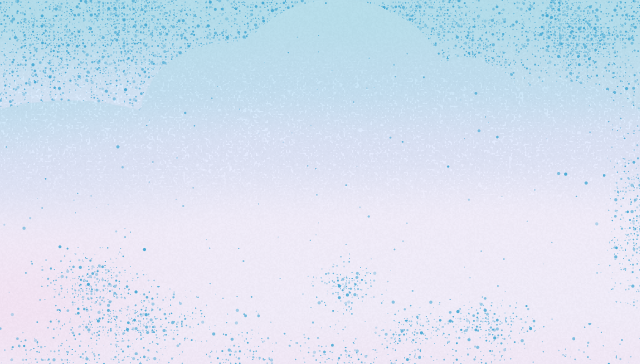
Write a Shadertoy shader that draws this background.

```glsl
// Pale blue to lilac paper sky with a soft cloud bank, printed grain and ink speckles.

// Lengths are in canvas heights, origin at the lower left.
const float ASPECT = 1.753;
const vec3 CLOUD_TOP  = vec3(0.715, 0.865, 0.915);
const vec3 CLOUD_BLUE = vec3(0.750, 0.860, 0.928);
const vec3 LILAC      = vec3(0.850, 0.876, 0.950);
const vec3 HAZE       = vec3(0.935, 0.918, 0.968);
const vec3 PINK       = vec3(0.945, 0.880, 0.945);
const vec3 SKY_TOP    = vec3(0.700, 0.860, 0.915);
const vec3 SKY_LEFT   = vec3(0.825, 0.880, 0.950);
const vec3 SKY_RIGHT  = vec3(0.775, 0.865, 0.930);
const vec3 INK        = vec3(0.220, 0.640, 0.820);
const float GRAIN_CELLS = 290.0;
const float GRAIN_AMOUNT = 0.022;
const float FLECK_AMOUNT = 0.045;
const int SPECKLE_LAYERS = 4;

// Cloud lobes: centre, radii
const vec4 LOBES[5] = vec4[5](
    vec4(0.183, 0.452, 0.457, 0.272), vec4(0.605, 0.658, 0.224, 0.221),
    vec4(0.925, 0.726, 0.308, 0.276), vec4(1.279, 0.589, 0.194, 0.251),
    vec4(1.541, 0.543, 0.274, 0.233));

// Speckle patches near the ground and right edge: centre, radii
const vec4 PATCHES[6] = vec4[6](
    vec4(0.25, 0.22, 0.10, 0.08), vec4(0.95, 0.22, 0.07, 0.06),
    vec4(1.12, 0.09, 0.12, 0.04), vec4(1.32, 0.11, 0.11, 0.05),
    vec4(0.38, 0.11, 0.19, 0.06), vec4(1.75, 0.42, 0.06, 0.26));

float hash(vec2 p) {
    vec3 q = fract(p.xyx * 0.1031);
    q += dot(q, q.yzx + 33.33);
    return fract((q.x + q.y) * q.z);
}

float noise(vec2 p) {
    vec2 i = floor(p), f = fract(p);
    f = f * f * (3.0 - 2.0 * f);
    return mix(mix(hash(i), hash(i + vec2(1, 0)), f.x),
               mix(hash(i + vec2(0, 1)), hash(i + vec2(1, 1)), f.x), f.y);
}

// Signed distance to the cloud bank, each lobe extended downward
float cloudDistance(vec2 p) {
    float d = 1e3;
    for (int i = 0; i < 5; i++) {
        vec2 q = p - LOBES[i].xy;
        q.y = max(q.y, 0.0);
        d = min(d, (length(q / LOBES[i].zw) - 1.0) * LOBES[i].w);
    }
    return d + 0.003 * (noise(p * 90.0) - 0.5);
}

vec3 cloudColor(vec2 p) {
    float h = p.y + 0.06 * smoothstep(0.8, 0.0, p.x) + 0.02 * (noise(p * 5.0) - 0.5);
    vec3 c = mix(HAZE, LILAC, smoothstep(0.38, 0.61, h));
    c = mix(c, CLOUD_BLUE, smoothstep(0.58, 0.79, h));
    c = mix(c, CLOUD_TOP, smoothstep(0.75, 0.98, h));
    float blush = exp(-dot((p - vec2(0.0, 0.14)) / vec2(0.40, 0.20),
                           (p - vec2(0.0, 0.14)) / vec2(0.40, 0.20)));
    blush = max(blush, 0.4 * smoothstep(0.16, 0.0, p.y));
    return mix(c, PINK, 0.85 * blush);
}

vec3 skyColor(vec2 p) {
    vec3 low = mix(SKY_LEFT, SKY_RIGHT, smoothstep(0.3, 1.2, p.x));
    return mix(low, SKY_TOP, smoothstep(0.68, 0.98, p.y));
}

// Chance of ink at a place
float speckleDensity(vec2 p, float sky) {
    float clumps = smoothstep(0.25, 0.80, 0.6 * noise(p * 9.0) + 0.4 * noise(p * 31.0));
    float above = smoothstep(0.62, 0.95, p.y) + 0.35 * smoothstep(1.1, 1.7, p.x);
    float density = sky * above * (0.16 + 0.60 * clumps);
    float ground = 0.22 * smoothstep(0.13, 0.0, p.y);
    for (int i = 0; i < 6; i++) {
        vec2 q = (p - PATCHES[i].xy) / PATCHES[i].zw;
        ground = max(ground, 0.48 * exp(-dot(q, q)));
    }
    return density + (1.0 - sky) * (ground * (0.1 + clumps) + 0.002);
}

// Scattered round dots, one candidate per cell, in several sizes
float speckles(vec2 p, float density, float pixel) {
    float ink = 0.0;
    float cell = 0.0075;
    for (int i = 0; i < SPECKLE_LAYERS; i++) {
        vec2 g = p / cell + float(i) * 17.3, id = floor(g);
        vec2 offset = vec2(hash(id + 3.1), hash(id + 71.7)) * 0.5 + 0.25;
        float radius = min(cell * mix(0.10, 0.26, hash(id + 29.5)), 0.0043);
        float d = length(fract(g) - offset) * cell - radius;
        float dot0 = clamp(0.5 - d / pixel, 0.0, 1.0) * min(1.0, 2.0 * radius / pixel);
        float strength = mix(0.25, 0.9, hash(id + 113.9));
        ink = max(ink, dot0 * strength * step(hash(id), density));
        cell *= 1.5;
    }
    return ink;
}

void mainImage(out vec4 fragColor, in vec2 fragCoord) {
    vec2 p = fragCoord / iResolution.xy * vec2(ASPECT, 1.0);
    float pixel = 1.0 / iResolution.y;

    // Sky behind the cloud bank
    float sky = smoothstep(-pixel, pixel, cloudDistance(p));
    vec3 color = mix(cloudColor(p), skyColor(p), sky);

    // Paper grain and pale flecks in the middle band
    float grain = noise(p * GRAIN_CELLS);
    float band = smoothstep(0.35, 0.60, p.y) * smoothstep(0.92, 0.72, p.y);
    color += GRAIN_AMOUNT * (grain - 0.5);
    color += FLECK_AMOUNT * band * smoothstep(0.65, 0.95, noise(p * GRAIN_CELLS * 0.8 + 40.0));

    // Ink
    color = mix(color, INK, speckles(p, speckleDensity(p, sky), pixel));
    fragColor = vec4(clamp(color, 0.0, 1.0), 1.0);
}
```
